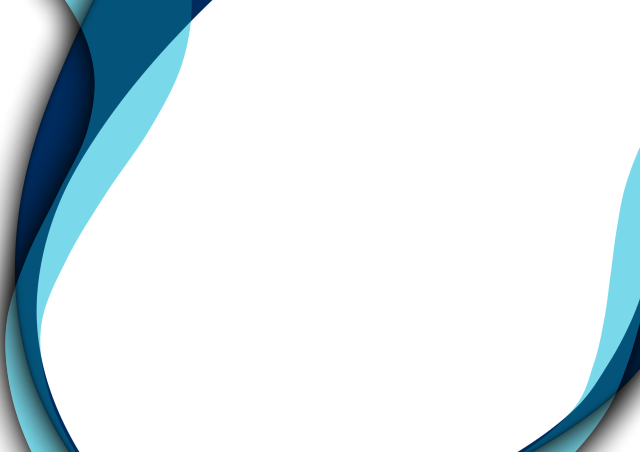
Write a Shadertoy shader that draws this background.

```glsl
// Crossing cyan and navy ribbons sweep down both sides of a white page.
// Each ribbon lies between two smooth spline edges x(y); its outer edge casts
// a soft shadow, and the overlap of two ribbons takes a third colour.

const vec3 PAPER = vec3(1.0);
const vec3 CYAN  = vec3(0.475, 0.85, 0.918);
const vec3 NAVY  = vec3(0.0, 0.17, 0.37);
const vec3 TEAL  = vec3(0.016, 0.325, 0.478);

const float SHADOW_REACH    = 0.085;  // in canvas heights
const float SHADOW_STRENGTH = 0.66;
const float RIM_WIDTH       = 0.0045;
const float RIM_STRENGTH    = 0.5;
const float RIGHT_TOP       = 0.6827; // height where the right ribbons begin

// Edge positions as fractions of the width, evenly spaced from top to bottom
const float LEFT_NAVY_OUTER[8] = float[8](.146, .099, .060, .034, .0235, .0295, .055, .108);
const float LEFT_NAVY_INNER[8] = float[8](.332, .236, .158, .099, .066, .0577, .077, .124);
const float LEFT_CYAN_OUTER[8] = float[8](.1015, .1452, .137, .090, .041, .0104, .0156, .0495);
const float LEFT_CYAN_INNER[8] = float[8](.2995, .284, .234, .1654, .105, .0651, .0736, .1185);
const float RIGHT_NAVY_OUTER[8] = float[8](1.12, 1.107, 1.094, 1.074, 1.048, 1.0065, .9362, .832);
const float RIGHT_NAVY_INNER[8] = float[8](1.057, 1.0456, 1.0312, 1.0117, .987, .9505, .8997, .8086);
const float RIGHT_CYAN_OUTER[8] = float[8](1.061, 1.0495, 1.035, 1.0195, 1.0013, .9805, .9505, .8984);
const float RIGHT_CYAN_INNER[8] = float[8](1.0026, .9766, .963, .9538, .944, .9277, .8971, .8177);

// Catmull-Rom curve; returns position and slope over t in 0..1
vec2 spline(float knots[8], float t) {
    float s = clamp(t, 0.0, 1.0) * 7.0;
    int i = min(int(s), 6);
    float f = s - float(i);
    float b = knots[i];
    float c = knots[i + 1];
    float a = i > 0 ? knots[max(i - 1, 0)] : 3.0 * b - 3.0 * c + knots[2];
    float d = i < 6 ? knots[min(i + 2, 7)] : 3.0 * c - 3.0 * b + knots[5];
    float k1 = 0.5 * (c - a);
    float k2 = a - 2.5 * b + 2.0 * c - 0.5 * d;
    float k3 = 0.5 * (d - a) + 1.5 * (b - c);
    float position = b + f * (k1 + f * (k2 + f * k3));
    float slope = 7.0 * (k1 + f * (2.0 * k2 + f * 3.0 * k3));
    return vec2(position, slope);
}

// Approximate signed distance to an edge, positive to its right
float edgeDistance(float knots[8], vec2 p, float top, float aspect) {
    vec2 edge = spline(knots, (top - p.y) / top) * aspect;
    return (p.x - edge.x) / length(vec2(1.0, edge.y / top));
}

float coverage(float d) {
    float pixel = 1.0 / iResolution.y;
    return smoothstep(-0.7 * pixel, 0.7 * pixel, d);
}

// Light left by the shadow outside an edge and the dark rim inside it
float edgeLight(float d) {
    float fade = 1.0 - clamp(-d / SHADOW_REACH, 0.0, 1.0);
    float shadow = SHADOW_STRENGTH * fade * fade;
    float rim = RIM_STRENGTH * exp(-max(d, 0.0) / RIM_WIDTH);
    return 1.0 - mix(shadow, rim, coverage(d));
}

// Paint a ribbon pair from distances that are positive inside: (outer, inner)
vec3 paintPair(vec3 base, vec2 navy, vec2 cyan) {
    float navyMask = coverage(min(navy.x, navy.y));
    float cyanMask = coverage(min(cyan.x, cyan.y));
    vec3 below = mix(base, CYAN, cyanMask);
    vec3 above = mix(NAVY, TEAL, cyanMask);
    vec3 color = mix(below, above, navyMask);

    // The cyan ribbon shades the page and navy, but has no dark rim
    float cyanLight = mix(edgeLight(cyan.x), 1.0, coverage(cyan.x));
    return color * edgeLight(navy.x) * cyanLight;
}

void mainImage(out vec4 fragColor, in vec2 fragCoord) {
    vec2 p = fragCoord / iResolution.y;
    float aspect = iResolution.x / iResolution.y;

    // Left pair: the outer edges face left
    vec2 navy = vec2(edgeDistance(LEFT_NAVY_OUTER, p, 1.0, aspect),
                    -edgeDistance(LEFT_NAVY_INNER, p, 1.0, aspect));
    vec2 cyan = vec2(edgeDistance(LEFT_CYAN_OUTER, p, 1.0, aspect),
                    -edgeDistance(LEFT_CYAN_INNER, p, 1.0, aspect));
    vec3 color = paintPair(PAPER, navy, cyan);

    // Right pair: the outer edges face right
    navy = vec2(-edgeDistance(RIGHT_NAVY_OUTER, p, RIGHT_TOP, aspect),
                 edgeDistance(RIGHT_NAVY_INNER, p, RIGHT_TOP, aspect));
    cyan = vec2(-edgeDistance(RIGHT_CYAN_OUTER, p, RIGHT_TOP, aspect),
                 edgeDistance(RIGHT_CYAN_INNER, p, RIGHT_TOP, aspect));
    color = paintPair(color, navy, cyan);

    fragColor = vec4(color, 1.0);
}
```
